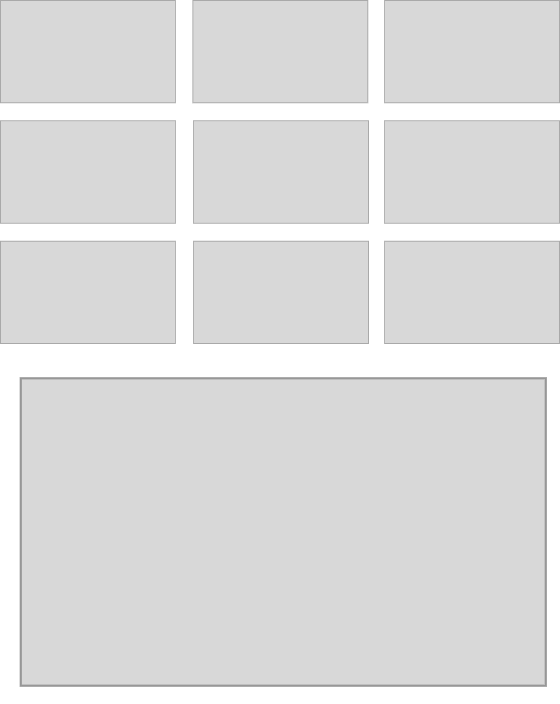
Top: the whole. Bottom: its middle third, enlarged.
Give the GLSL for this pattern, as a Shadertoy shader.

```glsl
const vec2 GRID = vec2(3.0, 3.0);            // panels across and down
const vec2 PANEL_SHARE = vec2(0.3138, 0.3);  // panel size as a share of the canvas
const float BORDER_WIDTH = 0.0013;           // in canvas widths
const float TOP_NUDGE = 0.00065;             // middle column shift, top row
const float LOWER_NUDGE = 0.00195;           // middle column shift, other rows
const vec3 BACKGROUND = vec3(1.0);
const vec3 FILL = vec3(0.847);
const vec3 BORDER = vec3(0.592);

float boxDistance(vec2 p, vec2 halfSize) {
    vec2 d = abs(p) - halfSize;
    return length(max(d, 0.0)) + min(max(d.x, d.y), 0.0);
}

// Share of a pixel lying inside a shape at the given signed distance
float coverage(float dist, float pixel) {
    return clamp(0.5 - dist / pixel, 0.0, 1.0);
}

void mainImage(out vec4 fragColor, in vec2 fragCoord) {
    // Canvas width is one unit
    float pixel = 1.0 / iResolution.x;
    vec2 p = fragCoord * pixel;
    vec2 canvas = iResolution.xy * pixel;

    // Outer panels touch the canvas edges; gaps share the remaining space
    vec2 size = PANEL_SHARE * canvas;
    vec2 pitch = (canvas - size) / (GRID - 1.0);
    vec2 cell = clamp(floor((p - 0.5 * size) / pitch + 0.5), vec2(0.0), GRID - 1.0);
    vec2 center = 0.5 * size + cell * pitch;

    // Slight misalignment of the middle column
    bool isMiddle = cell.x > 0.5 && cell.x < GRID.x - 1.5;
    bool isTop = cell.y > GRID.y - 1.5;
    if (isMiddle) center.x += isTop ? TOP_NUDGE : LOWER_NUDGE;

    // Border lies just inside the panel outline
    float dist = boxDistance(p - center, 0.5 * size);
    vec3 color = mix(BACKGROUND, BORDER, coverage(dist, pixel));
    color = mix(color, FILL, coverage(dist + BORDER_WIDTH, pixel));
    fragColor = vec4(color, 1.0);
}
```
